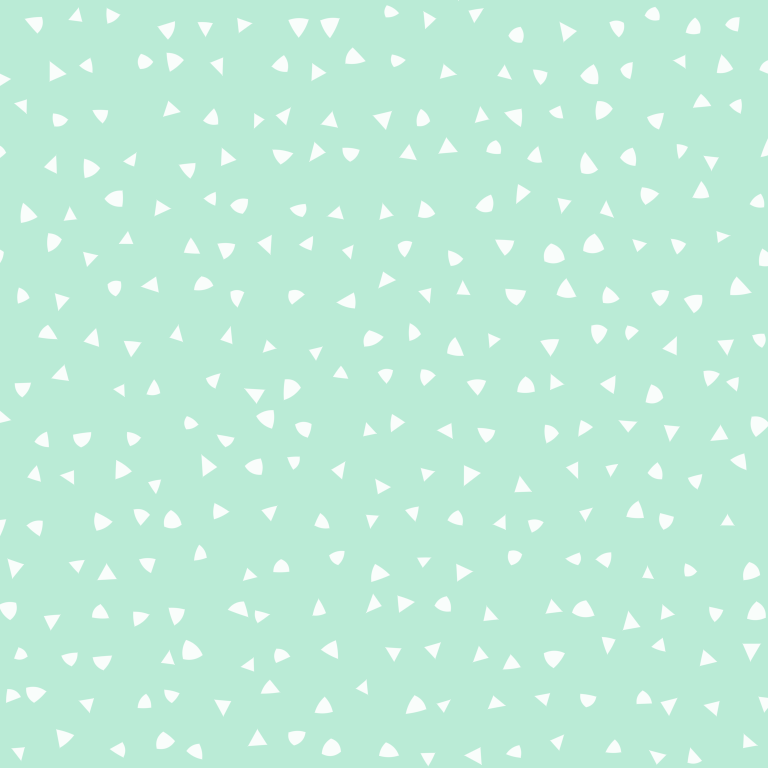
A Shadertoy shader for this pattern:

```glsl
// Small off-white triangles scattered loosely over a flat mint ground.
// Each cell of a staggered grid holds one randomly placed and turned grain,
// the intersection of three sides that may bow outwards.

const float TAU = 6.2831853;
const float CELLS = 17.0;                     // grid rows per canvas height
const vec3 MINT = vec3(0.73, 0.92, 0.84);
const vec3 OFF_WHITE = vec3(0.975, 0.993, 0.983);

float hash(vec2 p, float seed) {
    vec3 q = fract(vec3(p.xyx + seed * 7.31) * vec3(0.1031, 0.1030, 0.0973));
    q += dot(q, q.yzx + 33.33);
    return fract((q.x + q.y) * q.z);
}

float hashRange(vec2 id, float seed, float low, float high) {
    return mix(low, high, hash(id, seed));
}

// Corner k of a slightly irregular triangle around the origin
vec2 corner(vec2 id, float k, float radius, float turn) {
    float angle = turn + TAU * k / 3.0 + hashRange(id, 10.0 + k, -0.25, 0.25);
    float reach = radius * hashRange(id, 20.0 + k, 0.86, 1.14);
    return reach * vec2(cos(angle), sin(angle));
}

// Signed distance to the side a-b, bowed outwards as a parabola
float bowedSide(vec2 p, vec2 a, vec2 b, float bow) {
    vec2 side = b - a;
    float len = length(side);
    float t = dot(p - a, side) / (len * len);
    float slope = 4.0 * bow * (1.0 - 2.0 * t);
    float height = dot(p - a, vec2(side.y, -side.x)) / len;
    return (height - 4.0 * bow * len * t * (1.0 - t)) / sqrt(1.0 + slope * slope);
}

float grain(vec2 p, vec2 id) {
    float radius = hashRange(id, 1.0, 0.175, 0.25);
    float turn = TAU * hash(id, 2.0);
    float roundness = smoothstep(0.3, 0.7, hash(id, 3.0));
    float d = -1.0;
    for (int i = 0; i < 3; i++) {
        float k = float(i);
        vec2 a = corner(id, k, radius, turn);
        vec2 b = corner(id, mod(k + 1.0, 3.0), radius, turn);
        float bow = roundness * hashRange(id, 30.0 + k, 0.0, 0.18);
        d = max(d, bowedSide(p, a, b, bow));
    }
    return d;
}

// Random grain centre inside its cell; odd rows are shifted by half a cell
vec2 grainCentre(vec2 id) {
    float angle = TAU * hash(id, 4.0);
    float reach = 0.29 * sqrt(hash(id, 5.0));
    vec2 stagger = vec2(0.5 * mod(id.y, 2.0), 0.0);
    return id + 0.5 + stagger + reach * vec2(cos(angle), sin(angle));
}

float scatter(vec2 p) {
    float d = 1.0;
    float row = floor(p.y);
    for (int j = -1; j <= 1; j++) {
        float y = row + float(j);
        float column = floor(p.x - 0.5 * mod(y, 2.0));
        for (int i = -1; i <= 1; i++) {
            vec2 id = vec2(column + float(i), y);
            d = min(d, grain(p - grainCentre(id), id + 50.0));
        }
    }
    return d;
}

void mainImage(out vec4 fragColor, in vec2 fragCoord) {
    float pixel = CELLS / iResolution.y;
    float d = scatter(fragCoord * pixel);
    float cover = smoothstep(0.7 * pixel, -0.7 * pixel, d);
    fragColor = vec4(mix(MINT, OFF_WHITE, cover), 1.0);
}
```
